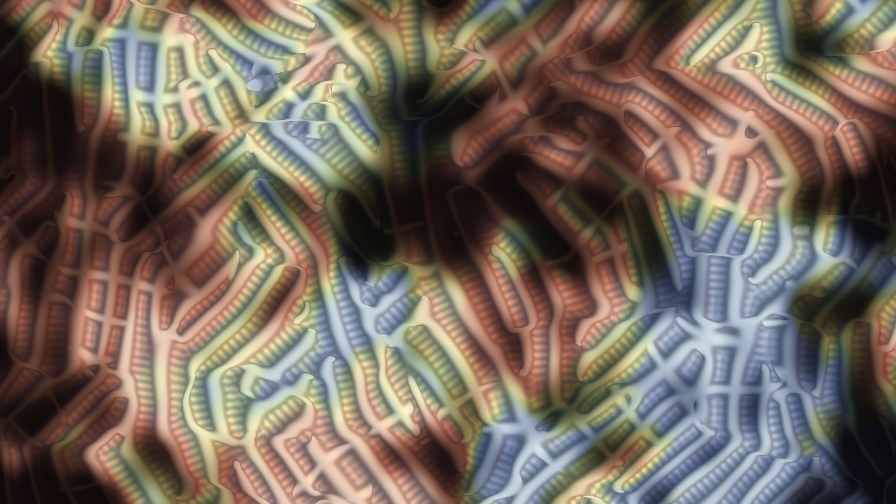
Reproduce this pattern procedurally as a WebGL 2 fragment shader.

```glsl
#version 300 es
precision highp float;
// Winding, ladder-filled bands with glowing rims in rust, sand, olive and slate.
uniform vec2 u_resolution;
out vec4 fragColor;

const float TAU = 6.2831853;
const float BAND_PERIOD = 0.056;   // lengths are fractions of canvas height
const float RUNG_PERIOD = 0.0155;
const float BLOCK_PERIOD = 0.1;
const float PATCH_SIZE = 0.125;

const vec3 RUST = vec3(0.69, 0.39, 0.30);
const vec3 SAND = vec3(0.75, 0.66, 0.38);
const vec3 OLIVE = vec3(0.48, 0.56, 0.36);
const vec3 SLATE = vec3(0.40, 0.47, 0.63);
const vec3 PALE = vec3(0.82, 0.86, 0.81);
const vec3 INK = vec3(0.06, 0.05, 0.09);

// Wave sums across bands, across pairs of bands, along rungs and along blocks.
struct Weave { vec2 across; vec2 pairs; vec2 rungs; vec2 blocks; };

vec2 hash2(vec2 p) {
  vec3 q = fract(p.xyx * vec3(0.1031, 0.1030, 0.0973));
  q += dot(q, q.yzx + 33.33);
  return fract((q.xx + q.yz) * q.zy);
}

float noise(vec2 p) {
  vec2 cell = floor(p), f = fract(p);
  f = f * f * (3.0 - 2.0 * f);
  float low = mix(hash2(cell).x, hash2(cell + vec2(1, 0)).x, f.x);
  float high = mix(hash2(cell + vec2(0, 1)).x, hash2(cell + vec2(1, 1)).x, f.x);
  return mix(low, high, f.y);
}

float fbm(vec2 p) {
  return 0.65 * noise(p) + 0.35 * noise(p * 2.1 + 17.3);
}

// Mostly falling to the right, with patches that cross the main direction.
float bandAngle(vec2 p) {
  float lean = 2.1 + 1.5 * (noise(p * 3.6 + 7.0) - 0.5);
  float crossing = smoothstep(0.58, 0.63, noise(p * 5.0 + 31.0));
  return mix(lean, 0.75, crossing);
}

vec2 wave(float distanceAlong, float period, float offset) {
  float phase = TAU * (distanceAlong / period + offset);
  return vec2(cos(phase), sin(phase));
}

// Blend plane waves from jittered patches, each with its own direction.
Weave weaveAt(vec2 p) {
  Weave w = Weave(vec2(0), vec2(0), vec2(0), vec2(0));
  float total = 0.0001;
  vec2 base = floor(p / PATCH_SIZE);
  for (int j = -1; j <= 1; j++) {
    for (int i = -1; i <= 1; i++) {
      vec2 cell = base + vec2(i, j);
      vec2 center = (cell + 0.15 + 0.7 * hash2(cell + 5.0)) * PATCH_SIZE;
      vec2 d = p - center;
      float window = max(0.0, 1.0 - dot(d, d) / pow(1.15 * PATCH_SIZE, 2.0));
      window *= window * window;
      float angle = bandAngle(center);
      vec2 tangent = vec2(cos(angle), sin(angle));
      vec2 normal = vec2(tangent.y, -tangent.x);
      vec2 offset = hash2(cell + 71.0);
      float period = BAND_PERIOD * mix(0.82, 1.4, hash2(cell + 37.0).x);
      w.across += window * wave(dot(d, normal), period, offset.x);
      w.pairs += window * wave(dot(d, normal), 2.0 * period, 0.5 * offset.x);
      w.rungs += window * wave(dot(d, tangent), RUNG_PERIOD, offset.y);
      w.blocks += window * wave(dot(d, tangent), BLOCK_PERIOD, offset.y);
      total += window;
    }
  }
  return Weave(w.across / total, w.pairs / total, w.rungs / total, w.blocks / total);
}

// 0 on the seam between two repeats, 1 in the middle of one.
float seamDistance(vec2 z) {
  return 1.0 - abs(atan(z.y, z.x)) * 2.0 / TAU;
}

float smoothMin(float a, float b, float k) {
  float h = max(k - abs(a - b), 0.0) / k;
  return min(a, b) - 0.25 * h * h * k;
}

vec3 hueRamp(float h) {
  vec3 c = mix(RUST, SAND, smoothstep(0.3, 0.46, h));
  c = mix(c, OLIVE, smoothstep(0.44, 0.58, h));
  return mix(c, SLATE, smoothstep(0.55, 0.7, h));
}

void main() {
  vec2 p = gl_FragCoord.xy / u_resolution.y;
  float across01 = gl_FragCoord.x / u_resolution.x;
  Weave w = weaveAt(p);

  // Band outline, melting at junctions and cut into short blocks in places
  float joined = smoothstep(0.0, 0.28, length(w.across));
  float blocky = smoothstep(0.54, 0.64, noise(p * 6.0 + 53.0));
  blocky *= smoothstep(0.1, 0.4, length(w.blocks));
  float blockEdge = seamDistance(w.blocks) * BLOCK_PERIOD / BAND_PERIOD;
  float edge = seamDistance(w.across) * joined;
  edge = smoothMin(edge, blockEdge + 2.0 * (1.0 - blocky), 0.25);
  float side = w.across.y / (length(w.across) + 0.15);

  // Broad colour and light, also changing from band to band
  float hue = 0.5 + 1.3 * (fbm(p * 2.9 + 3.0) - 0.5) + 0.28 * (across01 - 0.5);
  hue += 0.5 * (noise(p * 8.0 + 91.0) - 0.5) + 0.1 * w.pairs.y + 0.04 * side;
  float tone = 0.68 * fbm(p * 3.4 + 41.0) + 0.32 * noise(p * 10.0 + 23.0);
  tone += 0.07 * w.pairs.x;
  float light = smoothstep(0.31, 0.66, tone);
  float glow = smoothstep(0.5, 0.74, tone);

  // Rims, trenches and inner ladder or ring marks
  float rim = exp(-pow(edge / mix(0.17, 0.33, light), 2.0));
  float trench = exp(-pow((edge - 0.44) / 0.15, 2.0));
  float ladder = 0.5 + 0.5 * w.rungs.x / (length(w.rungs) + 0.12);
  float rings = 0.5 + 0.5 * cos(TAU * edge * 0.5 * BAND_PERIOD / RUNG_PERIOD);
  float marks = mix(ladder, rings, 0.55 * blocky) * smoothstep(0.38, 0.62, edge);

  vec3 bandColor = mix(hueRamp(hue), PALE, 0.4 * glow);
  vec3 color = bandColor * mix(0.1, 1.1, light);
  color *= 1.0 - 0.26 * side;
  color += vec3(-0.04, 0.0, 0.04) * side * light;
  color = mix(color, INK, 0.3 * trench);
  color = mix(color, INK + SLATE * 0.35 * light, 0.34 * marks);
  vec3 rimColor = mix(bandColor, PALE, 0.15 + 0.4 * light) * mix(0.24, 1.0, light);
  color = mix(color, rimColor, 0.6 * rim);
  color += PALE * 0.12 * rim * glow;
  fragColor = vec4(clamp(color, 0.0, 1.0), 1.0);
}
```
